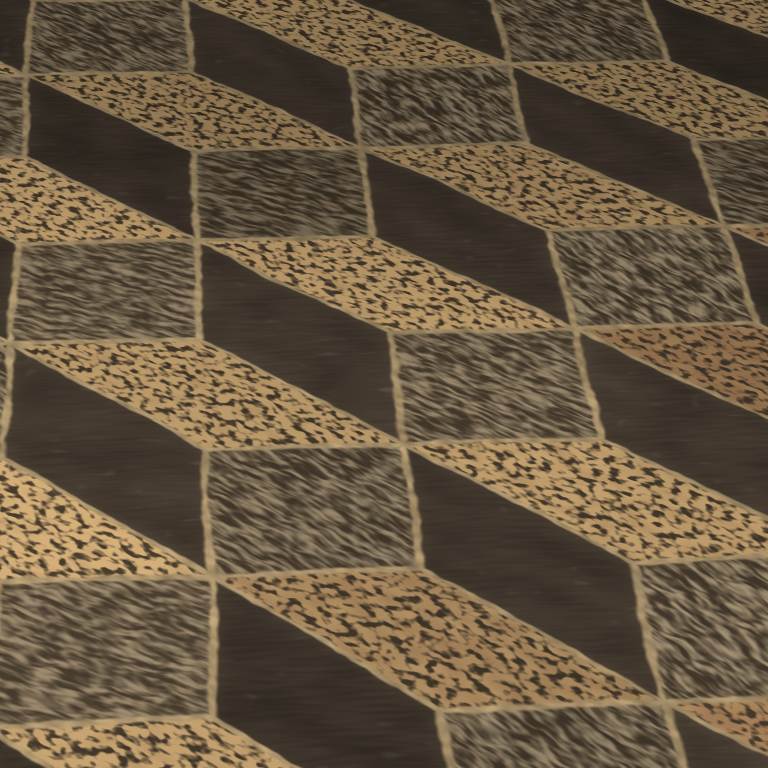
Reproduce this pattern procedurally as a WebGL 1 fragment shader.

```glsl
precision highp float;
// Stone floor of equal rhombi in three materials, seen in perspective.
// The canvas is projected back to a lattice where every tile corner is an
// integer; cells are sorted into tiles by (column + row) mod 3.

#define ORIGIN vec2(0.267, 0.586)     // lattice point (0,0), y down
#define STEP_U vec2(0.2617, -0.0052)  // one lattice column
#define STEP_V vec2(-0.0100, 0.1176)  // one lattice row
#define TILT vec2(0.005, -0.061)      // perspective change per column, row
#define GROUT_HALF 0.019
#define WOBBLE 0.030
#define SPECK_FREQ 20.0
#define GROUT vec3(0.66, 0.57, 0.42)
#define SLATE vec3(0.235, 0.200, 0.165)
#define GRANITE_LIGHT vec3(0.62, 0.55, 0.44)
#define SAND_LIGHT vec3(0.74, 0.61, 0.42)
#define SPECK_DARK vec3(0.245, 0.205, 0.155)

uniform vec2 u_resolution;

float hash(vec2 p) {
  vec3 h = fract(p.xyx * vec3(0.1031, 0.1030, 0.0973));
  h += dot(h, h.yzx + 33.33);
  return fract((h.x + h.y) * h.z);
}

float gradDot(vec2 cell, vec2 offset) {
  float angle = 6.2832 * hash(cell + 200.0);
  return dot(vec2(cos(angle), sin(angle)), offset);
}

float noise(vec2 p) {
  vec2 i = floor(p), f = p - i;
  vec2 s = f * f * f * (f * (f * 6.0 - 15.0) + 10.0);
  vec2 e = vec2(1.0, 0.0);
  return mix(mix(gradDot(i, f), gradDot(i + e, f - e), s.x),
             mix(gradDot(i + e.yx, f - e.yx), gradDot(i + 1.0, f - 1.0), s.x), s.y);
}

vec2 rotate(vec2 p, float a) {
  return vec2(cos(a) * p.x + sin(a) * p.y, cos(a) * p.y - sin(a) * p.x);
}

// Invert the perspective: canvas point to lattice coordinates
vec2 toLattice(vec2 p) {
  vec2 a = STEP_U - TILT.x * p;
  vec2 b = STEP_V - TILT.y * p;
  vec2 r = p - ORIGIN;
  return vec2(r.x * b.y - r.y * b.x, a.x * r.y - a.y * r.x) / (a.x * b.y - a.y * b.x);
}

// Streaked grey stone, grain direction differs from tile to tile
vec3 granite(vec2 w, float seed) {
  vec2 g = rotate(w, 1.05 + (seed - 0.5) * 1.1);
  g += 0.03 * noise(w * 7.0);
  float n = noise(g * vec2(9.0, 24.0) + seed * 40.0)
          + 0.55 * noise(g * vec2(22.0, 42.0));
  float streak = smoothstep(-0.50, 0.62, n + 0.25 * noise(w * 4.0));
  float vein = smoothstep(0.30, 0.55, noise(g * vec2(4.0, 11.0) + 17.0));
  vec3 c = mix(SPECK_DARK, GRANITE_LIGHT, streak * (0.80 + 0.25 * seed));
  return mix(c, GRANITE_LIGHT, 0.35 * vein);
}

// Speckled sandy stone, from golden to reddish brown
vec3 sand(vec2 w, float seed) {
  float n = noise(w * SPECK_FREQ + seed * 30.0) + 0.5 * noise(w * SPECK_FREQ * 1.9);
  float speck = smoothstep(-0.38, 0.20, n + 0.06);
  float brown = smoothstep(0.45, 1.0, seed) + 0.5 * noise(w * 9.0);
  vec3 light = mix(SAND_LIGHT, vec3(0.59, 0.45, 0.31), clamp(brown, 0.0, 1.0));
  return mix(SPECK_DARK, light, speck);
}

// Dark smooth stone with faint grain and scuffs
vec3 slate(vec2 q, vec2 w, float seed) {
  float grain = noise(q * vec2(5.0, 38.0) + seed * 20.0);
  float cloud = noise(w * 3.5 + seed * 9.0);
  float scuff = smoothstep(0.34, 0.62, noise(q * vec2(7.0, 15.0) + seed * 50.0));
  return SLATE * (0.95 + 0.16 * seed + 0.14 * grain + 0.20 * cloud) + 0.05 * scuff;
}

void main() {
  vec2 p = gl_FragCoord.xy / u_resolution;
  p.y = 1.0 - p.y;
  vec2 q = toLattice(p);
  float depth = 1.0 + dot(TILT, q);

  // Hand-laid unevenness and true floor metric (axes 120 degrees apart)
  q += WOBBLE * vec2(noise(q * 1.3 + 5.0), noise(q * 1.3 + 31.0));
  q += 0.011 * vec2(noise(q * 9.0), noise(q * 9.0 + 50.0));
  vec2 w = vec2(q.x - 0.5 * q.y, 0.866 * q.y);

  // Find the tile: its anchor corner and its own unit-square coordinates
  vec2 cell = floor(q), f = q - cell;
  float phase = mod(cell.x + cell.y + 0.5, 3.0);
  bool upper = f.x > f.y;
  vec2 anchor = cell;
  vec2 st = f;
  vec3 color;
  if (phase < 1.0) {
    color = granite(w, hash(anchor + 71.0));
  } else {
    bool isSlate = phase < 2.0 ? !upper : upper;
    anchor += phase < 2.0 ? vec2(1.0) : (upper ? vec2(1.0, 0.0) : vec2(0.0, 1.0));
    vec2 r = q - anchor + 1.0;
    st = isSlate ? vec2(r.x, r.y - r.x) : vec2(r.y, r.x - r.y);
    if (isSlate) color = slate(q, w, hash(anchor + 113.0));
    else color = sand(w, hash(anchor + 157.0));
  }
  color *= 0.94 + 0.12 * hash(anchor + 37.0);

  // Grout with worn width, dusty tile edges and uneven tone
  vec2 inset = min(st, 1.0 - st);
  float edge = min(inset.x, inset.y);
  float soft = max(0.013, depth / (0.16 * u_resolution.y));
  float width = GROUT_HALF * (1.0 + 0.7 * noise(q * 4.0 + 9.0) + 0.4 * noise(q * 17.0));
  vec3 grout = GROUT * (0.96 + 0.22 * noise(w * 16.0) + 0.15 * noise(w * 5.0));
  color = mix(color, grout, 0.14 * exp(-edge * 28.0));
  color = mix(grout, color, smoothstep(width - soft, width + soft, edge));

  // Light falls off toward the far side
  float light = mix(0.82, 1.06, smoothstep(0.0, 0.65, p.y));
  light *= 1.0 - 0.07 * p.x + 0.05 * noise(p * 3.0);
  gl_FragColor = vec4(color * light, 1.0);
}
```
